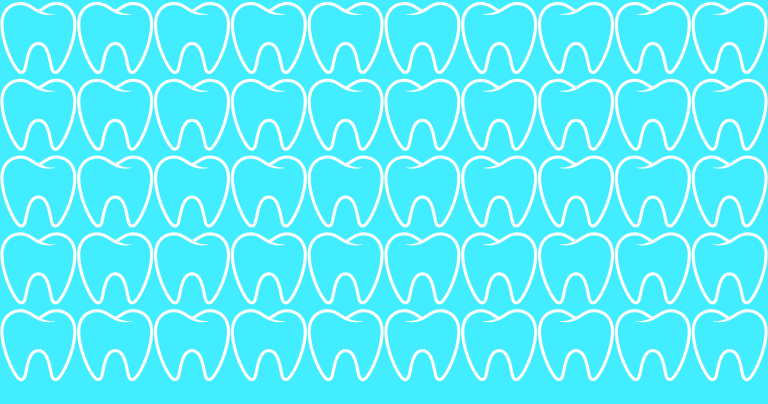
This pattern is drawn by a Shadertoy shader. Its source:

```glsl
// Rows of white outlined molars on cyan, the crown crease mirrored in the right half.

const float COLUMNS = 10.0;
const float ROWS = 5.0;
const float LINE_RADIUS = 0.0202;   // half line width, in cells
const float CREASE_TIP = 0.15;      // share of the line width left at the crease tip
const int STEPS = 14;               // segments per curve
const vec3 BACKGROUND = vec3(0.26, 0.93, 1.0);
const vec3 LINE = vec3(1.0);

// Anchors of the half outline, in cells: x from the axis, y down from the cell top
const vec2 DIP = vec2(0.0, 0.146);
const vec2 LOBE = vec2(0.234, 0.046);
const vec2 SIDE = vec2(0.475, 0.3125);
const vec2 ROOT_OUTER = vec2(0.26, 0.924);
const vec2 ROOT_INNER = vec2(0.176, 0.898);
const vec2 ARCH = vec2(0.0, 0.566);
const vec2 CREASE_END = vec2(0.208, 0.185);

vec2 bezier(vec2 a, vec2 b, vec2 c, vec2 d, float t) {
    float s = 1.0 - t;
    return s * s * s * a + 3.0 * s * s * t * b + 3.0 * s * t * t * c + t * t * t * d;
}

// Signed distance to a cubic stroke whose radius narrows to radius * tip
float stroke(vec2 p, vec2 a, vec2 b, vec2 c, vec2 d, float tip) {
    float nearest = 1e3;
    vec2 start = a;
    for (int i = 1; i <= STEPS; i++) {
        float t = float(i) / float(STEPS);
        vec2 end = bezier(a, b, c, d, t);
        vec2 along = end - start;
        float h = clamp(dot(p - start, along) / dot(along, along), 0.0, 1.0);
        float progress = t - (1.0 - h) / float(STEPS);
        float radius = LINE_RADIUS * mix(1.0, tip, progress);
        nearest = min(nearest, length(p - start - h * along) - radius);
        start = end;
    }
    return nearest;
}

float toothLine(vec2 p) {
    vec2 q = vec2(abs(p.x), p.y);
    // Crown
    float d = stroke(q, DIP, vec2(0.078, 0.111), vec2(0.13, 0.046), LOBE, 1.0);
    d = min(d, stroke(q, LOBE, vec2(0.378, 0.046), vec2(0.475, 0.156), SIDE, 1.0));
    // Flank, root tip and arch
    d = min(d, stroke(q, SIDE, vec2(0.475, 0.547), vec2(0.339, 0.846), ROOT_OUTER, 1.0));
    d = min(d, stroke(q, ROOT_OUTER, vec2(0.228, 0.957), vec2(0.189, 0.944), ROOT_INNER, 1.0));
    d = min(d, stroke(q, ROOT_INNER, vec2(0.143, 0.781), vec2(0.13, 0.566), ARCH, 1.0));
    // One-sided crease
    return min(d, stroke(p, DIP, vec2(0.065, 0.182), vec2(0.13, 0.193), CREASE_END, CREASE_TIP));
}

void mainImage(out vec4 fragColor, in vec2 fragCoord) {
    // Square cells, counted from the top left
    float pixel = COLUMNS / iResolution.x;
    vec2 grid = vec2(fragCoord.x, iResolution.y - fragCoord.y) * pixel;
    vec2 cell = floor(grid);
    vec2 p = fract(grid) - vec2(0.5, 0.0);
    if (cell.x >= 0.5 * COLUMNS) p.x = -p.x;

    float coverage = clamp(0.5 - toothLine(p) / pixel, 0.0, 1.0);
    coverage *= step(cell.y, ROWS - 0.5);
    fragColor = vec4(mix(BACKGROUND, LINE, coverage), 1.0);
}
```
